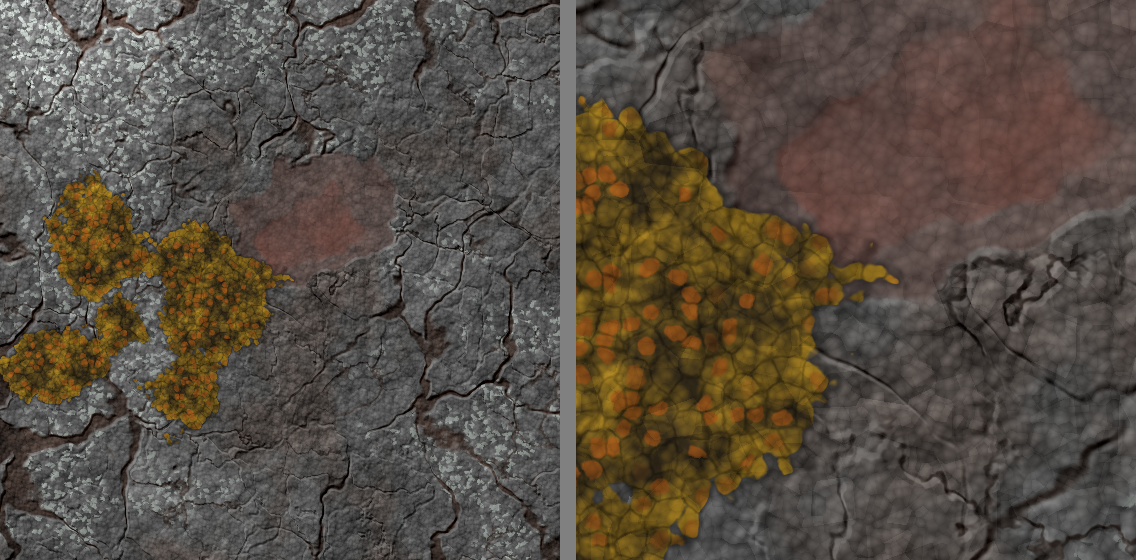
Left: the whole. Right: its middle third, enlarged.
Give the GLSL for this texture, as a WebGL 1 fragment shader.

```glsl
precision highp float;
// Weathered pine bark: flaking grey plates, broken fissures, pale crust and orange lichen.
uniform vec2 u_resolution;

#define PLATE_SCALE vec2(5.4, 4.0)
#define FLAKE_SCALE 12.0
#define GRIT_SCALE 40.0
#define CRUST_SCALE 85.0
#define ROSETTE_SCALE 66.0
#define COLONY_CENTER vec2(0.23, 0.43)
#define SCAR_CENTER vec2(0.555, 0.605)
#define BARK_TONE 0.325
#define RELIEF 0.6
#define LIGHT_STEP vec2(-0.0022, 0.0034)

const vec3 GREY = vec3(0.995, 1.0, 0.995);
const vec3 WARM_GREY = vec3(1.06, 0.97, 0.92);
const vec3 BROWN = vec3(0.205, 0.16, 0.14);
const vec3 SCAR_PINK = vec3(0.43, 0.29, 0.26);
const vec3 PALE_CRUST = vec3(0.62, 0.65, 0.63);
const vec3 OLIVE = vec3(0.20, 0.165, 0.10);
const vec3 MUSTARD = vec3(0.53, 0.41, 0.11);
const vec3 ORANGE = vec3(0.56, 0.30, 0.09);

vec2 hash2(vec2 p) {
  return fract(sin(vec2(dot(p, vec2(127.1, 311.7)), dot(p, vec2(269.5, 183.3)))) * 43758.5);
}

// Cellular noise: nearest distance, second distance, cell id
vec3 cell(vec2 p) {
  vec2 base = floor(p);
  vec3 best = vec3(9.0, 9.0, 0.0);
  for (int j = -1; j <= 1; j++) {
    for (int i = -1; i <= 1; i++) {
      vec2 id = base + vec2(float(i), float(j));
      vec2 seed = hash2(id);
      float d = length(id + seed - p);
      if (d < best.x) best = vec3(d, best.x, fract(seed.x * 7.3 + seed.y * 3.1));
      else best.y = min(best.y, d);
    }
  }
  return best;
}

// Layered, turned and folded sines, roughly -1 to 1
float waves(vec2 p) {
  float sum = 0.0, amp = 0.5;
  for (int i = 0; i < 5; i++) {
    p = mat2(0.8, 0.6, -0.6, 0.8) * p * 1.9 + 1.7;
    sum += amp * sin(p.x + 1.5 * sin(0.9 * p.y + 2.0 * sum));
    amp *= 0.6;
  }
  return sum;
}

// Crumbly grain: three octaves of cells, roughly -1 to 1
float grit(vec2 p) {
  float sum = 0.0, amp = 0.55;
  for (int i = 0; i < 3; i++) {
    vec3 c = cell(p);
    sum += amp * (2.2 * (0.45 - c.x) + 1.3 * (c.z - 0.5));
    p = mat2(0.77, 0.64, -0.64, 0.77) * p * 2.05 + 3.1;
    amp *= 0.8;
  }
  return sum;
}

vec2 ragged(vec2 p) {
  return p + 0.04 * vec2(waves(p * 7.0), waves(p * 7.0 + 9.0));
}

// Smooth bare patch where a plate has fallen off
float scarMask(vec2 q, float size) {
  vec2 d = mat2(0.85, -0.53, 0.53, 0.85) * (q - SCAR_CENTER);
  return 1.0 - smoothstep(size - 0.005, size + 0.005, length(d * vec2(0.85, 1.3)));
}

// Height, fissure mask, plate id, bare mask
vec4 bark(vec2 p) {
  vec2 q = ragged(p);
  vec3 plate = cell(q * PLATE_SCALE + 2.0);
  vec3 flake = cell(q * FLAKE_SCALE + 0.15 * waves(p * 30.0));
  float rift = plate.y - plate.x, chip = flake.y - flake.x;
  float gap = 0.1 * waves(p * 2.6 + 4.0) - 0.005;
  float bare = scarMask(q, 0.125);
  float solid = max(smoothstep(gap, gap + 0.05, rift), bare);
  float crack = (1.0 - smoothstep(0.02, 0.08, chip)) * smoothstep(0.0, 0.4, waves(p * 8.0 + 6.0));
  float height = solid * (0.25 + 0.3 * plate.z * smoothstep(0.0, 0.03, rift) * (1.0 - bare));
  height += 0.32 * flake.z * smoothstep(0.0, 0.1, chip) * solid * (1.0 - bare);
  height -= 0.06 * (scarMask(q, 0.108) + scarMask(q, 0.082));
  height += (0.2 * waves(p * 16.0) + 0.075 * grit(p * GRIT_SCALE)) * (1.0 - 0.65 * bare);
  return vec4(height, max(1.0 - solid, 0.7 * crack * (1.0 - bare)), plate.z, bare);
}

// Signed distance to a ring of round colonies and one in the middle
float colonyDistance(vec2 p) {
  float d = 1.0;
  for (int i = 0; i < 5; i++) {
    float k = float(i);
    float angle = 0.3 + 1.68 * k;
    vec2 center = COLONY_CENTER + 0.155 * step(k, 3.5) * vec2(cos(angle), sin(angle));
    d = min(d, length(p - center) - (0.107 - 0.014 * k));
  }
  return d;
}

void main() {
  vec2 p = gl_FragCoord.xy / u_resolution.y;
  vec2 q = ragged(p);
  vec4 here = bark(p);
  float relief = clamp(RELIEF * (here.x - bark(p + LIGHT_STEP).x), -0.18, 0.11);
  float broad = waves(p * 4.0 + 3.0);
  float grain = grit(p * GRIT_SCALE);

  // Grey plates, dark fissure floors and the pink scar
  float tone = BARK_TONE + 0.045 * broad + 0.06 * (here.z - 0.5) + 0.085 * grain;
  vec3 color = tone * mix(GREY, WARM_GREY, smoothstep(0.1, 0.7, -broad));
  color = mix(color, BROWN * (0.9 + 0.35 * grain + 0.5 * broad), 0.88 * here.y);
  color = mix(color, SCAR_PINK * (0.88 + 0.12 * grain), 0.4 * here.w);
  float blush = scarMask(q, 0.082) * (0.65 + 0.3 * waves(p * 18.0));
  color = mix(color, SCAR_PINK * (1.0 + 0.1 * grain), blush);

  // Pale crust in crumbly clusters
  vec3 crust = cell(p * CRUST_SCALE + 0.5 * vec2(grain, waves(p * 50.0)));
  float cluster = smoothstep(0.05, 0.5, broad + 0.55 * waves(p * 13.0) + 0.25 * (p.y - p.x));
  float speck = (1.0 - smoothstep(0.25, 0.5, crust.x)) * smoothstep(0.3, 0.5, crust.z);
  color = mix(color, PALE_CRUST, 0.8 * speck * cluster * (1.0 - here.y) * (1.0 - here.w));
  color += relief * GREY;

  // Orange lichen: lobed thallus dotted with round discs
  vec3 rosette = cell(p * ROSETTE_SCALE + 0.2 * vec2(waves(p * 40.0), waves(p * 40.0 + 5.0)));
  float edge = colonyDistance(p) + 0.035 * waves(p * 14.0) + 0.022 * (rosette.x - 0.4);
  float cover = 1.0 - smoothstep(-0.002, 0.002, edge);
  float rim = smoothstep(-0.03, 0.0, edge);
  float lush = clamp(0.45 + 0.5 * waves(p * 30.0) + 0.25 * grain + 0.3 * rim, 0.0, 1.0);
  vec3 lichen = mix(OLIVE, MUSTARD, lush);
  float disc = (1.0 - smoothstep(0.3, 0.4, rosette.x)) * smoothstep(0.45, 0.55, rosette.z);
  lichen = mix(lichen, ORANGE, 0.8 * disc * (1.0 - 0.6 * rim));
  lichen *= 0.75 + 0.25 * smoothstep(0.0, 0.2, rosette.y - rosette.x) + 0.2 * grain + relief;
  color *= 1.0 - 0.35 * (1.0 - smoothstep(0.0, 0.015, edge));
  color = mix(color, lichen, cover);

  // Daylight falls from the upper left corner
  vec2 glow = (p - vec2(0.05, 0.97)) / vec2(0.3, 0.24);
  color *= 0.97 + 0.45 * exp(-dot(glow, glow));
  gl_FragColor = vec4(clamp(color, 0.0, 1.0), 1.0);
}
```
